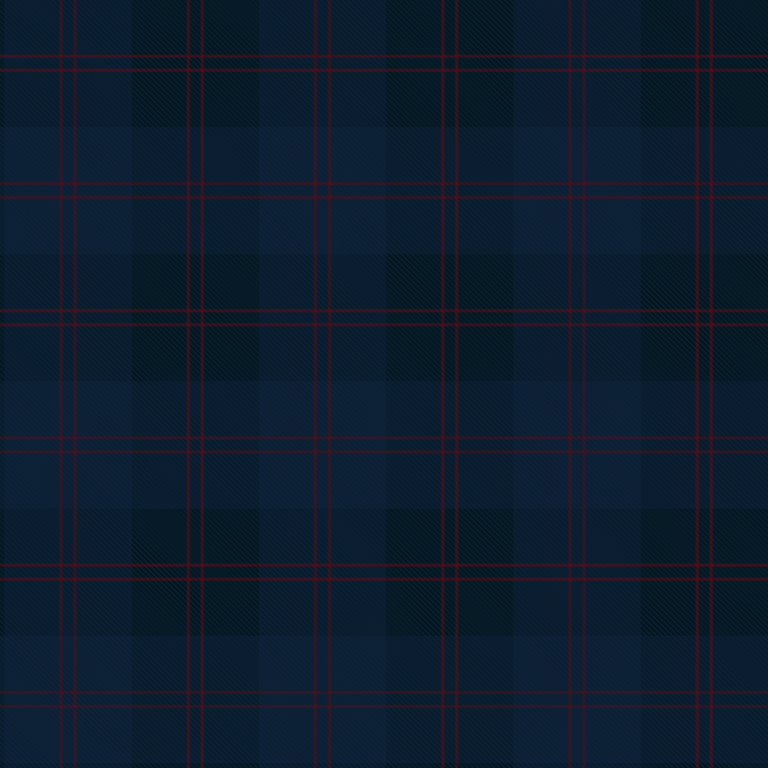
Reproduce this pattern procedurally as a Shadertoy shader.

```glsl
// Dark navy tartan: alternating blue and near-black bands cross in both
// directions, with a pair of thin red threads along the middle of each band.
// Warp and weft colours are blended, then shaded by a fine diagonal twill.

const float BANDS = 6.036;                        // bands across, two per repeat
const vec2 BAND_START = vec2(0.0058, 0.0065);     // corner of the first blue band
const float PAIR_OFFSET = 0.055;                  // thread distance from band centre
const float THREAD_HALF = 0.0125;                 // half a thread width, in bands
const float TWILL_COUNT = 146.0;                  // diagonal ribs along one side

const vec3 BLUE = vec3(0.050, 0.128, 0.213);
const vec3 DARK = vec3(0.024, 0.106, 0.156);
const vec3 RED = vec3(0.40, 0.04, 0.08);

vec2 hashGradient(vec2 cell) {
    vec3 h = fract(cell.xyx * vec3(0.1031, 0.103, 0.0973));
    h += dot(h, h.yzx + 33.33);
    float angle = 6.28318 * fract((h.x + h.y) * h.z);
    return vec2(cos(angle), sin(angle));
}

float gradientNoise(vec2 p) {
    vec2 i = floor(p), f = fract(p);
    vec2 w = f * f * f * (f * (f * 6.0 - 15.0) + 10.0);
    vec2 e = vec2(1.0, 0.0);
    float a = dot(hashGradient(i), f);
    float b = dot(hashGradient(i + e.xy), f - e.xy);
    float c = dot(hashGradient(i + e.yx), f - e.yx);
    float d = dot(hashGradient(i + e.xx), f - e.xx);
    return mix(mix(a, b, w.x), mix(c, d, w.x), w.y);
}

// 0 in blue bands, 1 in dark bands, with edges one pixel soft
float darkBand(float t, float pixel) {
    float edge = abs(mod(t - 0.5, 2.0) - 1.0) - 0.5;
    return 1.0 - smoothstep(-0.5 * pixel, 0.5 * pixel, edge);
}

// Coverage of the two threads either side of a band centre
float threadPair(float t, float pixel) {
    float d = abs(abs(fract(t) - 0.5) - PAIR_OFFSET);
    float soft = max(pixel * 0.75, THREAD_HALF * 0.6);
    return 1.0 - smoothstep(THREAD_HALF - soft, THREAD_HALF + soft, d);
}

// Shading of the diagonal ribs, fading out when they get too fine to draw
float twillShade(vec2 uv, float pixel) {
    float rib = 0.5 + 0.5 * cos(6.28318 * TWILL_COUNT * (uv.x + uv.y));
    float visible = 1.0 - smoothstep(0.35, 0.6, pixel * TWILL_COUNT);
    return mix(0.5, rib, visible);
}

void mainImage(out vec4 fragColor, in vec2 fragCoord) {
    vec2 uv = fragCoord / iResolution.y;
    float pixel = 1.0 / iResolution.y;
    float bandPixel = pixel * BANDS;
    vec2 t = (uv - BAND_START) * BANDS;

    // Ground: blend of the warp and weft bands, leaning to blue where they mix
    vec2 dark = vec2(darkBand(t.x, bandPixel), darkBand(t.y, bandPixel));
    float darkness = 0.5 * (dark.x + dark.y);
    vec3 color = mix(BLUE, DARK, pow(darkness, 1.25));

    // Twill ribs: deepest in dark squares, uneven along the diagonal
    vec2 diagonal = vec2(uv.x + uv.y, uv.x - uv.y);
    float wear = gradientNoise(diagonal * vec2(14.0, 5.0));
    float depth = mix(0.10, 0.36, darkness * darkness);
    depth *= clamp(0.85 + 1.5 * wear, 0.2, 1.6);
    float rib = twillShade(uv, pixel);
    color *= 1.0 + depth * (rib - 0.6);

    // Red threads: stronger where they lie on dark bands
    vec2 threads = vec2(threadPair(t.x, bandPixel), threadPair(t.y, bandPixel));
    vec2 strength = threads * mix(vec2(0.37), vec2(0.50), dark);
    strength *= 0.85 + 0.3 * rib;
    float red = 1.0 - (1.0 - strength.x) * (1.0 - strength.y);
    color = mix(color, RED, red);

    // Faint unevenness of the dye
    color *= 1.0 + 0.03 * gradientNoise(uv * 9.0);
    fragColor = vec4(color, 1.0);
}
```
